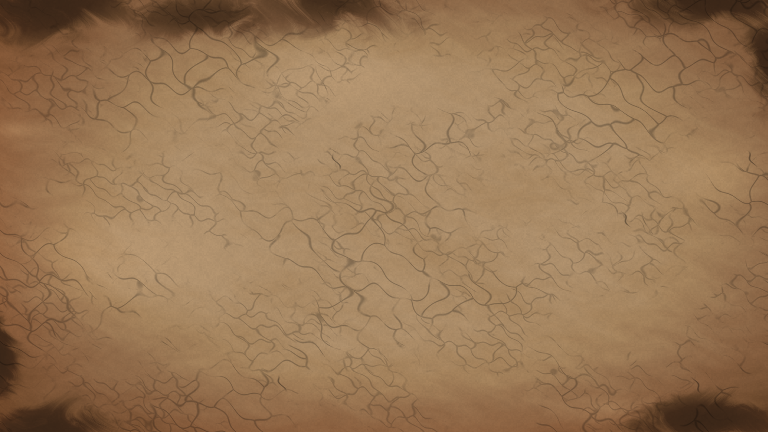
Reproduce this texture procedurally as a Shadertoy shader.

```glsl
// Weathered parchment: a warm tan sheet that darkens to scorched, ragged borders.
// Layered sines make blotches and fibres, cellular noise makes the fine cracks,
// and one tone value is mapped through a brown palette.

const vec3 PALETTE[6] = vec3[6](
    vec3(0.32, 0.21, 0.13), vec3(0.42, 0.29, 0.18), vec3(0.51, 0.36, 0.24),
    vec3(0.57, 0.43, 0.30), vec3(0.64, 0.51, 0.36), vec3(0.68, 0.56, 0.42));

// Soft spots: centre xy and radii zw, as fractions of the canvas
const vec4 SCORCHES[8] = vec4[8](
    vec4(0.43, 0.99, 0.12, 0.08), vec4(0.27, 0.96, 0.12, 0.06),
    vec4(0.06, 0.99, 0.13, 0.09), vec4(0.93, 1.00, 0.13, 0.07),
    vec4(1.00, 0.86, 0.035, 0.11), vec4(0.92, 0.03, 0.11, 0.06),
    vec4(0.00, 0.17, 0.03, 0.13), vec4(0.06, 0.01, 0.09, 0.06));
const vec4 GLOWS[5] = vec4[5](
    vec4(0.44, 0.82, 0.09, 0.07), vec4(0.15, 0.40, 0.13, 0.11),
    vec4(0.93, 0.60, 0.07, 0.06), vec4(0.02, 0.70, 0.03, 0.02),
    vec4(0.79, 0.05, 0.05, 0.03));
const vec2 SPLITS[5] = vec2[5](
    vec2(0.438, 0.625), vec2(0.366, 0.112), vec2(0.978, 0.632),
    vec2(0.815, 0.492), vec2(0.908, 0.108));

const float VIGNETTE_START = 0.50;
const float VIGNETTE_END = 1.45;
const float VIGNETTE_DEPTH = 4.0;
const float BLOTCH = 0.55;
const float FIBRE = 0.35;
const float CRACK_DARKNESS = 0.24;
const float CRACK_WIDTH = 0.0011;
const float GRAIN = 0.035;
const mat2 TURN = mat2(0.8, -0.6, 0.6, 0.8);

float hash(vec2 p) {
    vec3 q = fract(p.xyx * 0.1031);
    q += dot(q, q.yzx + 33.33);
    return fract((q.x + q.y) * q.z);
}

vec2 hash2(vec2 p) { return vec2(hash(p), hash(p + 71.7)); }

// Warped sines in rotated octaves, roughly -0.8 to 0.8
float layeredSines(vec2 p) {
    float sum = 0.0, amp = 0.5;
    for (int i = 0; i < 6; i++) {
        p += 0.7 * sin(p.yx * 1.3 + float(i) * 2.1);
        sum += amp * sin(p.x + 0.8 * sin(p.y)) * cos(p.y * 1.1 + 0.7);
        p = TURN * p * 1.8 + 3.7;
        amp *= 0.62;
    }
    return sum;
}

// Distance to the nearest border between cells
float cellEdge(vec2 p) {
    vec2 cell = floor(p), f = p - cell, nearest = vec2(0.0);
    float best = 9.0, edge = 9.0;
    for (int k = 0; k < 9; k++) {
        vec2 g = vec2(k % 3 - 1, k / 3 - 1);
        vec2 r = g + hash2(cell + g) - f;
        if (dot(r, r) < best) { best = dot(r, r); nearest = r; }
    }
    for (int k = 0; k < 25; k++) {
        vec2 g = vec2(k % 5 - 2, k / 5 - 2);
        vec2 r = g + hash2(cell + g) - f, gap = r - nearest;
        if (dot(gap, gap) > 1e-4) edge = min(edge, dot(0.5 * (r + nearest), normalize(gap)));
    }
    return edge;
}

float spot(vec2 uv, vec4 s) {
    vec2 d = (uv - s.xy) / s.zw;
    return exp(-dot(d, d));
}

vec3 ramp(float t) {
    vec3 col = PALETTE[0];
    for (int i = 1; i < 6; i++) col = mix(col, PALETTE[i], clamp(t - float(i - 1), 0.0, 1.0));
    return col;
}

float crackLayer(vec2 p, float scale, float px) {
    vec2 wobble = 0.25 * sin(p.yx * scale * 3.1) + 0.12 * sin(p.yx * scale * 8.3 + 1.0);
    vec2 q = vec2(p.x + 0.3 * p.y, 1.5 * p.y + 0.4 * p.x) * scale + wobble;
    float patchy = smoothstep(-0.1, 0.4, layeredSines(p * scale * 0.6 + scale));
    return patchy * (1.0 - smoothstep(0.0, CRACK_WIDTH + px, cellEdge(q) / (1.4 * scale)));
}

void mainImage(out vec4 fragColor, in vec2 fragCoord) {
    vec2 uv = fragCoord / iResolution.xy;
    vec2 p = fragCoord / iResolution.y;
    float px = 1.0 / iResolution.y;

    // Broad light area with mottling and slanted fibres
    vec2 q = abs(uv - vec2(0.515, 0.52)) * 2.0;
    float rim = pow(pow(q.x, 2.4) + pow(q.y, 2.4), 1.0 / 2.4);
    float blotch = layeredSines(p * vec2(5.0, 9.0) + vec2(0.0, 1.5 * p.x));
    float fibre = layeredSines(vec2(p.x * 18.0, p.y * 48.0 + p.x * 9.0));
    float fade = smoothstep(VIGNETTE_START, VIGNETTE_END, rim + 0.06 * blotch);
    float tone = 4.75 - VIGNETTE_DEPTH * fade + BLOTCH * blotch + FIBRE * fibre;

    // Ragged scorches and pale patches
    float burn = 0.0, glow = 0.0;
    for (int i = 0; i < 8; i++) burn = max(burn, spot(uv, SCORCHES[i]));
    for (int i = 0; i < 5; i++) glow += spot(uv, GLOWS[i]);
    float ragged = layeredSines(p * vec2(22.0, 30.0));
    burn *= smoothstep(0.15, 0.85, burn + 0.55 * ragged + 0.15 * fibre);
    tone += 0.7 * glow - 2.2 * burn;
    vec3 col = ramp(tone) * (1.0 + 0.05 * glow - 0.28 * burn);

    // Reddish warmth along the left and lower borders
    float warm = max(exp(-uv.x * 14.0), 0.7 * exp(-uv.y * 12.0)) * (1.0 - burn);
    col += warm * vec3(0.03, 0.0, -0.01);

    // Fine crack network and a few deeper splits
    float crack = max(crackLayer(p, 11.0, px), 0.7 * crackLayer(p + 5.0, 19.0, px));
    for (int i = 0; i < 5; i++) {
        vec2 d = p - SPLITS[i] * vec2(iResolution.x * px, 1.0);
        float bend = d.x + 0.5 * d.y + 0.004 * sin(d.y * 190.0 + float(i));
        float span = 1.0 - smoothstep(0.008, 0.022, abs(d.y));
        crack = max(crack, 1.5 * span * (1.0 - smoothstep(0.0, 0.0012 + px, abs(bend))));
    }
    col *= 1.0 - CRACK_DARKNESS * crack;

    // Paper grain
    col *= 1.0 + GRAIN * (hash(floor(p * 300.0)) - 0.5 + 0.6 * layeredSines(p * 90.0));
    fragColor = vec4(clamp(col, 0.0, 1.0), 1.0);
}
```
